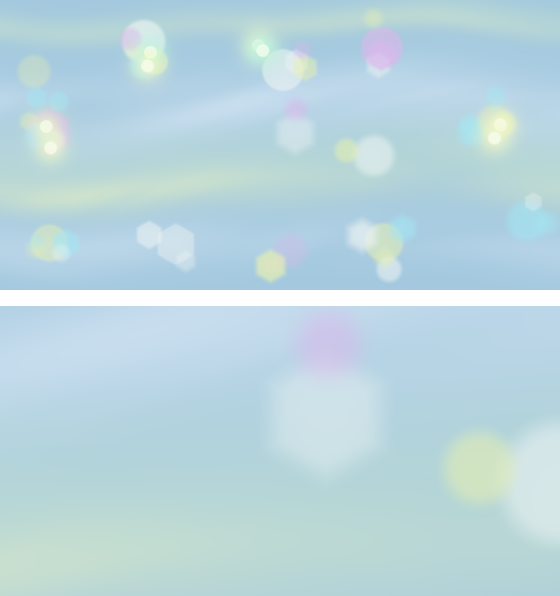
Top, the full canvas; bottom, a detail of the centre.
Give the GLSL for this background, as a Shadertoy shader.

```glsl
// Soft pastel sky streaks with scattered clusters of round and hexagonal bokeh lights
#define COLS 5
#define ROWS 3
#define LIGHTS 5
#define SEED 23.0
#define SPREAD 0.085
#define OPACITY 0.62
#define SKY vec3(0.640, 0.785, 0.872)
#define MIST vec3(0.785, 0.870, 0.935)
#define SAGE vec3(0.715, 0.845, 0.830)
#define LIME vec3(0.820, 0.895, 0.800)

vec3 hash3(float n) {
    vec3 q = fract(vec3(n) * vec3(0.1031, 0.1030, 0.0973));
    q += dot(q, q.yzx + 33.33);
    return fract((q.xxy + q.yzz) * q.zyx);
}

// Layered sines, long across and short upward, in 0..1
float streaks(vec2 p, float phase) {
    float sum = 0.0, amp = 0.5;
    vec2 q = p * vec2(2.3, 6.5) + phase;
    for (int i = 0; i < 4; i++) {
        q += 0.6 * sin(q.yx * vec2(0.7, 0.9) + phase);
        sum += amp * sin(q.x + 1.3 * sin(q.y)) * cos(q.y - 0.4 * q.x);
        q = q * 1.6 + 1.7;
        amp *= 0.5;
    }
    return clamp(0.5 + 0.75 * sum, 0.0, 1.0);
}

float band(float y, float center, float width) {
    float t = (y - center) / width;
    return exp(-t * t);
}

vec3 background(vec2 p) {
    float y = p.y + 0.025 * sin(p.x * 3.1 + 0.6) + 0.012 * sin(p.x * 7.3);
    float mist = band(y, 0.63, 0.13) + 0.55 * band(y, 0.17, 0.10);
    float sage = band(y, 0.45, 0.14) + 0.7 * band(y, 0.93, 0.06);
    float lime = band(y, 0.36, 0.07) + 0.5 * band(y, 0.91, 0.04);
    vec3 col = SKY;
    col = mix(col, SAGE, min(sage * (0.45 + 0.6 * streaks(p, 1.4)), 1.0));
    col = mix(col, MIST, min(mist * 1.15 * streaks(p, 4.2), 1.0));
    return mix(col, LIME, min(lime * 0.9 * streaks(p, 7.9), 1.0));
}

vec3 lightTint(float k) {
    if (k < 0.36) return vec3(0.92, 0.95, 0.95);
    if (k < 0.60) return vec3(0.90, 0.94, 0.70);
    if (k < 0.84) return vec3(0.64, 0.90, 0.95);
    return vec3(0.85, 0.72, 0.92);
}

// Distance to a disc (hexness 0) or an upright hexagon (hexness 1)
float lightShape(vec2 p, float radius, float hexness) {
    vec2 a = abs(p);
    float hex = max(a.x, 0.5 * a.x + 0.866 * a.y);
    return mix(length(p), hex, hexness) - radius;
}

vec3 addCluster(vec3 col, vec2 p, vec2 center, float id) {
    vec3 trait = hash3(id * 7.0 + SEED);
    int count = 2 + int(trait.x * float(LIGHTS - 1));
    bool glowing = trait.y > 0.66;

    // Overlapping translucent lights, the first one largest
    for (int i = 0; i < count; i++) {
        float n = id * 31.0 + float(i) * 3.0 + SEED;
        vec3 a = hash3(n + 0.37), b = hash3(n + 211.0);
        float angle = 6.2832 * a.x;
        vec2 offset = SPREAD * (0.45 + 0.75 * a.y) * vec2(cos(angle), sin(angle));
        float radius = i == 0 ? mix(0.055, 0.075, b.x) : mix(0.026, 0.050, b.x);
        float soft = mix(0.005, 0.022, b.y);
        vec2 q = p - center - (i == 0 ? 0.25 : 1.0) * offset;
        float d = lightShape(q, radius, step(0.5, b.z) * 0.85);
        float fill = 1.0 - smoothstep(-soft, soft, d);
        float core = 0.85 + 0.15 * exp(-dot(q, q) / (radius * radius));
        col = mix(col, lightTint(a.z), fill * core * OPACITY * (0.55 + 0.65 * b.x));
    }

    // Bright bloom with a crisp small dot
    if (glowing) {
        for (int i = 0; i < 2; i++) {
            vec3 h = hash3(id * 13.0 + float(i) * 5.0 + 97.0);
            float d = length(p - center - (h.xy - 0.5) * 0.16);
            vec3 bloom = mix(vec3(0.95, 0.97, 0.78), vec3(0.72, 0.96, 0.87), step(0.7, h.z));
            col = mix(col, bloom, 0.75 * exp(-d * d / 0.0030));
            float dot1 = 1.0 - smoothstep(0.019, 0.025, d);
            col = mix(col, vec3(0.97, 0.99, 0.94), 0.75 * dot1);
        }
    }
    return col;
}

void mainImage(out vec4 fragColor, in vec2 fragCoord) {
    vec2 p = fragCoord / iResolution.y;
    vec2 cell = vec2(iResolution.x / iResolution.y / float(COLS), 1.0 / float(ROWS));
    vec3 col = background(p);

    // One jittered cluster per cell, with a few cells left empty
    for (int j = 0; j < ROWS; j++) {
        for (int i = 0; i < COLS; i++) {
            float id = float(j * COLS + i) + 1.0;
            vec3 h = hash3(id * 5.0 + SEED + 59.0);
            if (h.z < 0.1) continue;
            vec2 center = (vec2(i, j) + 0.5 + 0.6 * (h.xy - 0.5)) * cell;
            col = addCluster(col, p, center, id);
        }
    }
    fragColor = vec4(col, 1.0);
}
```
